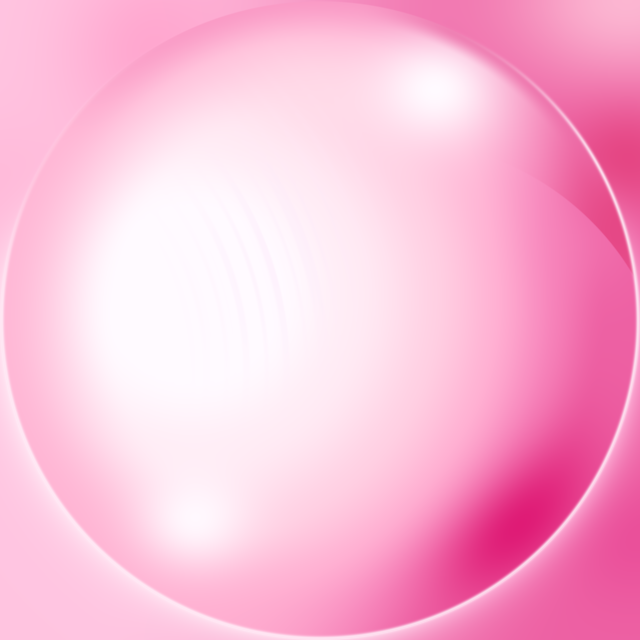
This background is drawn by a WebGL 2 fragment shader. Its source:

```glsl
#version 300 es
precision highp float;
// A glossy pink glass sphere with a bright rim on a soft pink backdrop.
uniform vec2 u_resolution;
out vec4 fragColor;

const vec2 CENTER = vec2(0.5);
const float RADIUS = 0.498;
const vec2 LIGHT = vec2(0.30, 0.54);
const float RIM_WIDTH = 0.0032;
const float HALO_WIDTH = 0.026;

const vec3 WHITE = vec3(1.0, 0.98, 1.0);
const vec3 BLUSH = vec3(1.0, 0.925, 0.96);
const vec3 PETAL = vec3(1.0, 0.80, 0.88);
const vec3 PINK = vec3(1.0, 0.68, 0.82);
const vec3 ROSE = vec3(0.97, 0.53, 0.74);
const vec3 CERISE = vec3(0.93, 0.38, 0.64);
const vec3 MAGENTA = vec3(0.87, 0.09, 0.45);
const vec3 CORAL = vec3(0.89, 0.25, 0.49);
const vec3 LILAC = vec3(0.99, 0.91, 0.98);

// Soft elliptical spot
float glow(vec2 p, vec2 center, vec2 size) {
  vec2 q = (p - center) / size;
  return exp(-dot(q, q));
}

// Shading by distance from the lit part of the sphere
vec3 lightRamp(float d) {
  vec3 c = mix(WHITE, BLUSH, smoothstep(0.13, 0.26, d));
  c = mix(c, PETAL, smoothstep(0.24, 0.42, d));
  c = mix(c, PINK, smoothstep(0.38, 0.50, d));
  c = mix(c, ROSE, smoothstep(0.47, 0.57, d));
  return mix(c, CERISE, smoothstep(0.54, 0.65, d));
}

// Fine curved streaks from layered sines
float streaks(vec2 p) {
  float d = length(p - vec2(-0.10, 0.42));
  float wave = sin(d * 210.0) + 0.6 * sin(d * 390.0 + 1.0) + 0.5 * sin(d * 95.0);
  return smoothstep(-0.4, 1.6, wave) * glow(p, vec2(0.43, 0.60), vec2(0.11, 0.17));
}

vec3 backdrop(vec2 p, float r, vec2 dir) {
  vec3 c = mix(vec3(1.0, 0.77, 0.88), CERISE, smoothstep(0.15, 0.88, p.x));
  c = mix(c, vec3(1.0, 0.60, 0.78), 0.65 * glow(p, vec2(0.23, 0.92), vec2(0.13, 0.15)));
  c = mix(c, PINK, 0.45 * glow(p, vec2(0.0, 0.70), vec2(0.12)));
  c = mix(c, vec3(0.99, 0.73, 0.83), 0.95 * glow(p, vec2(0.98, 1.0), vec2(0.20, 0.14)));
  c = mix(c, CORAL, 0.85 * glow(p, vec2(0.98, 0.75), vec2(0.10, 0.085)));
  c = mix(c, vec3(0.91, 0.27, 0.58), 0.7 * glow(p, vec2(0.98, 0.17), vec2(0.12, 0.10)));

  // Light spilling past the lower rim
  float gap = max(r - RADIUS, 0.0);
  float side = smoothstep(0.55, -0.10, dir.y);
  vec3 haloColor = mix(vec3(1.0, 0.92, 0.96), vec3(1.0, 0.73, 0.87), smoothstep(0.0, 0.6, dir.x));
  return mix(c, haloColor, 0.85 * side * exp(-gap / HALO_WIDTH));
}

vec3 sphere(vec2 p, float r, vec2 dir, float px) {
  vec3 c = lightRamp(length(p - LIGHT));

  // Pink edge around the left and top
  float leftSide = smoothstep(0.35, -0.35, dir.x);
  c = mix(c, vec3(1.0, 0.69, 0.82), 0.85 * leftSide * smoothstep(0.32, 0.50, r));
  float topSide = smoothstep(0.55, 0.95, dir.y);
  c = mix(c, vec3(0.97, 0.56, 0.75), 0.75 * topSide * smoothstep(0.43, 0.50, r));
  c = mix(c, vec3(1.0, 0.88, 0.92), 0.6 * glow(p, vec2(0.52, 0.86), vec2(0.18, 0.09)));
  c = mix(c, LILAC, 0.45 * streaks(p));

  // Deep crescent at the lower right
  float angle = atan(dir.y, dir.x);
  float crescent = glow(vec2(r, angle), vec2(0.447, -0.80), vec2(0.075, 0.34));
  c = mix(c, MAGENTA, 0.95 * crescent);

  // Curved reflection edge at the upper right
  float beyond = smoothstep(-px, px, length(p - vec2(0.62, 0.35)) - 0.43);
  c = mix(c, CORAL, 0.80 * beyond * glow(p, vec2(0.97, 0.65), vec2(0.10, 0.14)));
  c = mix(c, ROSE, 0.35 * (1.0 - beyond) * glow(p, vec2(0.91, 0.62), vec2(0.08)));

  // Window highlights
  c = mix(c, PETAL, 0.55 * glow(p, vec2(0.73, 0.83), vec2(0.16, 0.13)));
  c = mix(c, WHITE, glow(p, vec2(0.68, 0.86), vec2(0.095, 0.080)));
  c = mix(c, WHITE, 0.95 * glow(p, vec2(0.305, 0.19), vec2(0.085, 0.075)));

  // Thin shade just inside the upper right rim
  float shade = smoothstep(0.10, 0.45, dir.x) * smoothstep(0.35, 0.75, dir.y);
  return mix(c, vec3(0.92, 0.42, 0.65), 0.75 * shade * smoothstep(0.465, 0.495, r));
}

void main() {
  vec2 p = gl_FragCoord.xy / u_resolution;
  float px = 1.0 / min(u_resolution.x, u_resolution.y);
  vec2 offset = p - CENTER;
  float r = length(offset);
  vec2 dir = offset / max(r, 0.0001);

  float inside = smoothstep(px, -px, r - RADIUS);
  vec3 color = mix(backdrop(p, r, dir), sphere(p, r, dir, px), inside);

  // Bright rim, fading towards the top left
  float line = exp(-pow((r - RADIUS + 0.001) / RIM_WIDTH, 2.0));
  float strength = smoothstep(0.96, 0.45, dir.y);
  strength *= 1.0 - 0.75 * smoothstep(0.0, 0.5, dir.y) * smoothstep(0.2, -0.4, dir.x);
  color = mix(color, vec3(1.0, 0.93, 0.97), 0.88 * line * strength);

  fragColor = vec4(color, 1.0);
}
```
